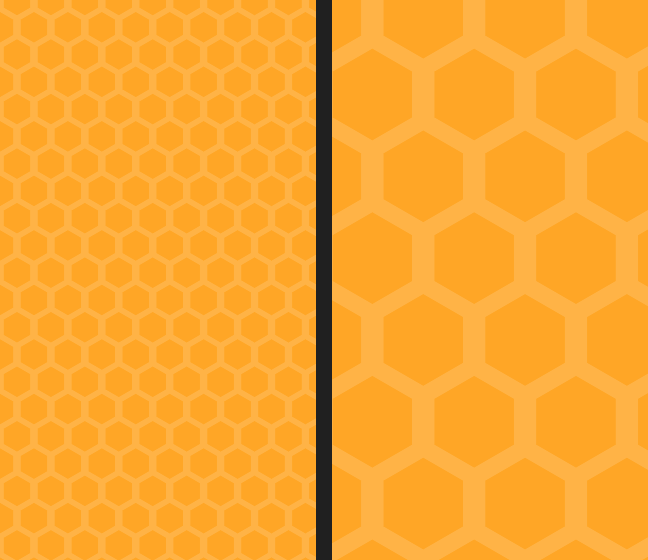
Left, the full canvas; right, a detail of the centre.
A WebGL 2 fragment shader for this pattern:

```glsl
#version 300 es
precision highp float;
// Amber honeycomb: pointy-top hexagons on a staggered grid, with paler walls
// showing in the gaps. Two interleaved rectangular lattices give the cell
// centres; the nearest hexagon is drawn from its distance function.

uniform vec2 u_resolution;
out vec4 fragColor;

// Lengths are fractions of the canvas width
const float COLUMN_PITCH = 0.1074;  // between neighbours in a row
const float ROW_PITCH    = 0.0863;  // between successive rows
const float HEX_APOTHEM  = 0.0419;  // centre to a flat side
const vec3 CELL_COLOR = vec3(1.0, 0.652, 0.149);
const vec3 WALL_COLOR = vec3(1.0, 0.702, 0.275);

// Signed distance to the sides of a pointy-top hexagon
float hexDistance(vec2 p) {
    p = abs(p);
    return max(p.x, dot(p, vec2(0.5, 0.8660254))) - HEX_APOTHEM;
}

// Offset from the nearest centre of a rectangular lattice
vec2 latticeOffset(vec2 p, vec2 origin, vec2 period) {
    vec2 q = p - origin;
    return q - period * floor(q / period + 0.5);
}

void main() {
    // Rows are counted down from the top edge
    vec2 p = vec2(gl_FragCoord.x, u_resolution.y - gl_FragCoord.y) / u_resolution.x;
    float pixel = 1.0 / u_resolution.x;

    // Even rows start half a column in, odd rows start on the left edge
    vec2 period = vec2(COLUMN_PITCH, 2.0 * ROW_PITCH);
    float evenRows = hexDistance(latticeOffset(p, vec2(0.5 * COLUMN_PITCH, 0.0), period));
    float oddRows  = hexDistance(latticeOffset(p, vec2(0.0, ROW_PITCH), period));
    float d = min(evenRows, oddRows);

    // Blend across one pixel at the cell edge
    float wall = smoothstep(-0.5 * pixel, 0.5 * pixel, d);
    fragColor = vec4(mix(CELL_COLOR, WALL_COLOR, wall), 1.0);
}
```
